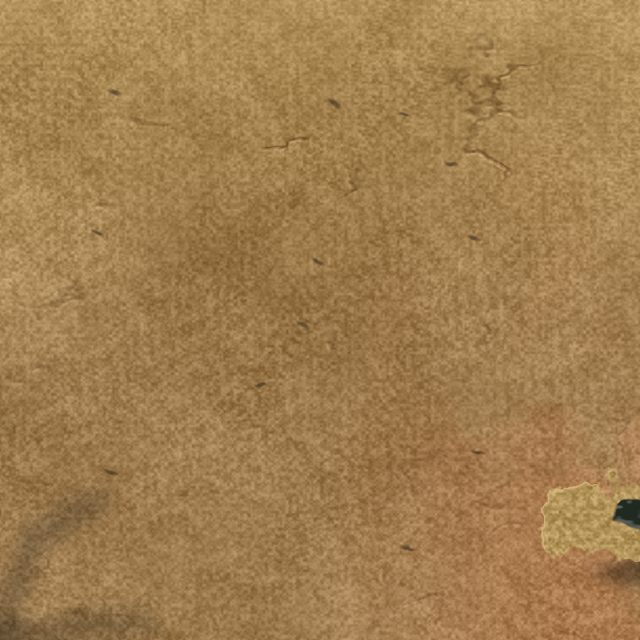
Reproduce this texture procedurally as a WebGL 1 fragment shader.

```glsl
precision highp float;
uniform vec2 u_resolution;

const vec3 SAND_TOP = vec3(0.705, 0.575, 0.365);
const vec3 SAND_LOW = vec3(0.620, 0.485, 0.308);
const vec3 RED_TINT = vec3(0.045, -0.015, -0.008);
const vec3 SHADOW = vec3(0.33, 0.27, 0.18);
const vec3 PALE = vec3(0.71, 0.60, 0.36);
const vec3 RIM = vec3(0.88, 0.78, 0.54);
const vec3 STICK = vec3(0.13, 0.16, 0.13);
const float GRAIN_FREQ = 185.0;
const float GRAIN_GAIN = 0.21;
const float MOTTLE_GAIN = 0.16;
const float CRACK_FREQ = 6.0;
const float CRACK_WIDTH = 0.022;
const float CRACK_DARK = 0.15;
const float CRACK_LIGHT = 0.09;
const float PIT_CELLS = 9.0;

float hash(vec2 p) {
  return fract(sin(dot(p, vec2(127.1, 311.7))) * 43758.5453);
}

float noise(vec2 p) {
  vec2 i = floor(p);
  vec2 f = fract(p);
  f = f * f * (3.0 - 2.0 * f);
  return mix(mix(hash(i), hash(i + vec2(1.0, 0.0)), f.x),
             mix(hash(i + vec2(0.0, 1.0)), hash(i + vec2(1.0)), f.x), f.y);
}

float fbm(vec2 p) {
  float sum = 0.0;
  float gain = 0.5;
  for (int i = 0; i < 5; i++) {
    sum += gain * noise(p);
    p = mat2(1.6, 1.2, -1.2, 1.6) * p + 7.3;
    gain *= 0.5;
  }
  return sum;
}

float segment(vec2 p, vec2 a, vec2 b) {
  vec2 ab = b - a;
  return length(p - a - ab * clamp(dot(p - a, ab) / dot(ab, ab), 0.0, 1.0));
}

// Broken meandering cracks along the middle level of a noise field
float cracks(vec2 p) {
  vec2 q = p * vec2(0.75, 1.35) * CRACK_FREQ;
  float line = 1.0 - smoothstep(0.0, CRACK_WIDTH, abs(fbm(q + 3.0) - 0.48));
  float patches = smoothstep(0.46, 0.66, fbm(p * 9.0 + 21.0));
  return line * patches * mix(0.45, 1.0, smoothstep(0.3, 0.8, p.y));
}

// Small dark pits, elongated sideways, in some cells only
float pits(vec2 p) {
  vec2 cell = floor(p * PIT_CELLS);
  vec2 centre = 0.25 + 0.5 * vec2(hash(cell + 4.0), hash(cell + 9.0));
  vec2 d = fract(p * PIT_CELLS) - centre;
  d.y += 0.35 * d.x + 0.10 * (noise(p * 70.0) - 0.5);
  float spot = 1.0 - smoothstep(0.2, 1.0, length(d / vec2(0.13, 0.05)));
  return spot * step(0.86, hash(cell + 31.0));
}

void main() {
  vec2 p = gl_FragCoord.xy / u_resolution;
  float wobble = fbm(p * 22.0) - 0.48;

  // Sand: vertical fade, broad mottling, reddish right side
  float broad = fbm(p * 3.5 + 11.0) - 0.48;
  vec3 color = mix(SAND_LOW, SAND_TOP, smoothstep(0.3, 1.05, p.y + 0.25 * broad));
  color += MOTTLE_GAIN * (0.7 * broad + 0.6 * wobble);
  color -= 0.035 * exp(-14.0 * dot(p - vec2(0.47, 0.60), p - vec2(0.47, 0.60)));
  float redness = smoothstep(0.45, 0.95, p.x) * smoothstep(0.85, 0.3, p.y);
  color += RED_TINT * redness * smoothstep(0.32, 0.62, fbm(p * 5.0 + 40.0));

  // Fine grain, rougher in some places
  float grain = 0.62 * (noise(p * GRAIN_FREQ) - 0.5)
              + 0.45 * (noise(p * GRAIN_FREQ * 1.65 + 5.0) - 0.5);
  color += GRAIN_GAIN * grain * mix(0.7, 1.3, fbm(p * 8.0 + 60.0));

  // Cracks with a lit lower edge, and pits
  float crack = cracks(p);
  float lit = max(cracks(p + vec2(0.003, 0.005)) - crack, 0.0);
  color += CRACK_LIGHT * lit - CRACK_DARK * crack * vec3(1.0, 0.95, 0.75);
  color *= 1.0 - 0.40 * pits(p);

  // Soft shadow streaks in the lower left corner
  vec2 s = p + 0.04 * wobble;
  float arc = min(segment(s, vec2(0.14, 0.21), vec2(0.06, 0.165)),
                  segment(s, vec2(0.06, 0.165), vec2(0.01, 0.055)));
  float base = segment(s, vec2(-0.02, 0.0), vec2(0.23, 0.03));
  float shade = 0.45 * (1.0 - smoothstep(0.0, 0.045, arc));
  shade = max(shade, 0.60 * (1.0 - smoothstep(0.0, 0.05, base)) * (1.0 - 2.2 * p.x));
  shade = max(shade, 0.75 * (1.0 - smoothstep(0.0, 0.09, length(s))));
  color = mix(color, SHADOW + 0.1 * grain, shade);

  // Pale ragged slab with a bright upper left rim and shade below
  vec2 d = p - vec2(0.945, 0.185);
  d.y -= 0.22 * d.x;
  float slab = length(d / vec2(0.112, 0.058)) - 1.0 + 1.5 * wobble;
  float under = length((p - vec2(1.0, 0.105)) / vec2(0.10, 0.035));
  color *= 1.0 - 0.35 * (1.0 - smoothstep(0.2, 1.0, under));
  color = mix(color, PALE + 0.3 * grain, 0.85 * (1.0 - smoothstep(-0.06, 0.06, slab)));
  float rim = 1.0 - smoothstep(0.0, 0.08, abs(slab));
  color = mix(color, RIM, 0.7 * rim * smoothstep(0.0, 0.07, d.y - d.x - 0.02));

  // Dark stick end at the right border
  float stick = segment(p, vec2(0.978, 0.205), vec2(1.04, 0.185)) - 0.016 + 0.03 * wobble;
  vec3 bark = STICK + 0.22 * smoothstep(0.55, 0.8, noise(p * vec2(60.0, 130.0)));
  color = mix(color, bark, 1.0 - smoothstep(-0.002, 0.003, stick));

  gl_FragColor = vec4(clamp(color, 0.0, 1.0), 1.0);
}
```
